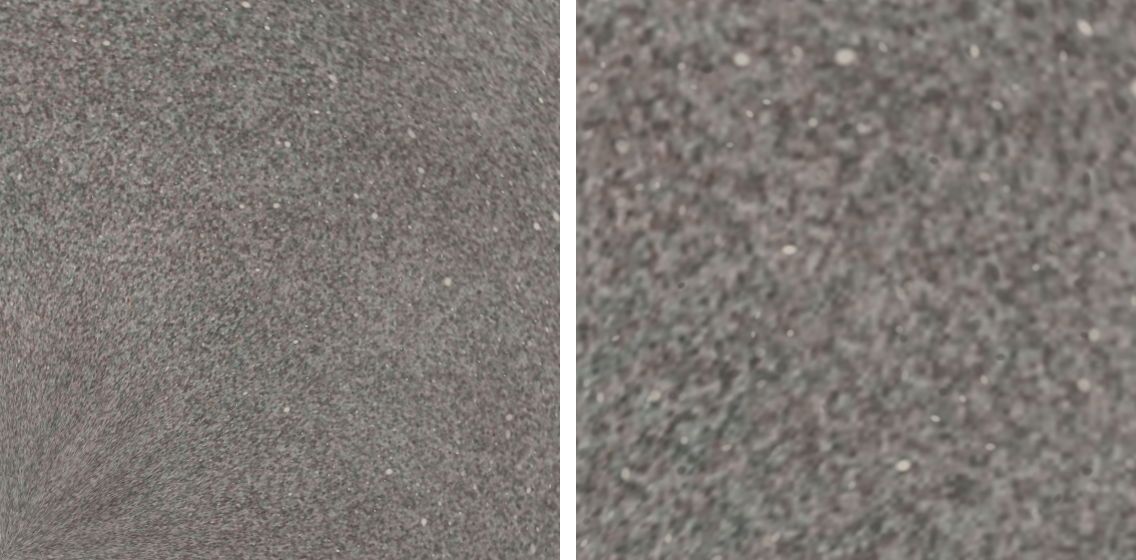
Left, the full canvas; right, a detail of the centre.
This texture is drawn by a Shadertoy shader. Its source:

```glsl
// Worn grey asphalt whose grit fans out from the lower left corner.
// Value noise on a polar lattice makes the grains: fine radial streaks near
// the corner, rounder grit farther out; pale chips and dark pits lie on top.

const vec3 BASE_GREY = vec3(0.493, 0.473, 0.455);
const vec3 CHIP_COLOR = vec3(0.80, 0.77, 0.73);
const vec3 PIT_COLOR = vec3(0.29, 0.275, 0.26);
const vec3 WARM_TINT = vec3(0.6, -0.35, -0.25);
const float GRAIN_ANGLE = 0.0078;   // angular grain width in radians
const float GRAIN_LENGTH = 0.0062;  // radial grain length
const float FAN_RADIUS = 0.30;      // inside this, grains stop narrowing
const float GRAIN_CONTRAST = 0.31;
const float PATCH_CONTRAST = 0.075;
const float RAY_CONTRAST = 0.07;
const float TINT_CONTRAST = 0.07;

float hash(vec2 p) {
    vec3 q = fract(p.xyx * vec3(0.1031, 0.1030, 0.0973));
    q += dot(q, q.yzx + 33.33);
    return fract((q.x + q.y) * q.z);
}

// Smooth value noise centred on zero
float noise(vec2 p) {
    vec2 cell = floor(p);
    vec2 f = fract(p);
    f = f * f * (3.0 - 2.0 * f);
    float low = mix(hash(cell), hash(cell + vec2(1, 0)), f.x);
    float high = mix(hash(cell + vec2(0, 1)), hash(cell + vec2(1, 1)), f.x);
    return mix(low, high, f.y) - 0.5;
}

vec2 rotate(vec2 p, float a) {
    return mat2(cos(a), sin(a), -sin(a), cos(a)) * p;
}

// Two turned octaves hide the lattice directions
float grit(vec2 p) {
    float coarse = noise(rotate(p, 0.45) + 310.0);
    float fine = noise(rotate(p, -0.6) * 1.55 + 730.0);
    return 0.68 * coarse + 0.45 * fine;
}

// Blends lattices of doubling angular width so the corner stays resolved
float fanGrit(vec2 polar) {
    float level = max(0.0, log2(FAN_RADIUS / polar.y));
    float wide = exp2(floor(level));
    vec2 p = polar / vec2(GRAIN_ANGLE, GRAIN_LENGTH);
    float a = grit(p / vec2(wide, 1.0));
    float b = grit(p / vec2(wide * 2.0, 1.0) + 57.0);
    float t = fract(level);
    return mix(a, b, t) / sqrt(t * t + (1.0 - t) * (1.0 - t));
}

// Coverage of one scattered speck per polar cell
float specks(vec2 polar, float spacing, float chance, float size, float seed) {
    vec2 p = polar / (spacing * vec2(1.4, 1.0)) + seed;
    vec2 cell = floor(p);
    float pick = hash(cell + 11.0);
    vec2 center = 0.25 + 0.5 * vec2(hash(cell + 23.0), hash(cell + 47.0));
    vec2 d = (fract(p) - center) * spacing;
    d = rotate(d, 6.28 * hash(cell + 71.0));
    d.x *= 1.0 + 0.6 * hash(cell + 89.0);
    float radius = size * mix(0.55, 1.1, hash(cell + 97.0));
    float body = 1.0 - smoothstep(0.35, 1.25, length(d) / radius);
    return body * step(pick, chance) * mix(0.45, 1.0, hash(cell + 131.0));
}

void mainImage(out vec4 fragColor, in vec2 fragCoord) {
    vec2 uv = fragCoord / iResolution.y;
    vec2 polar = vec2(atan(uv.y, uv.x), max(length(uv), 0.001));

    // Grain, a little softer toward the right
    float softness = mix(1.08, 0.82, smoothstep(0.2, 0.95, uv.x));
    softness *= mix(0.8, 1.0, smoothstep(0.15, 0.5, polar.y));
    float light = GRAIN_CONTRAST * softness * fanGrit(polar);

    // Broad patches and faint rays spreading from the corner
    float patches = noise(uv * 4.5 + 5.0) + 0.6 * noise(rotate(uv, 0.7) * 13.0 + 40.0);
    float rays = noise(polar * vec2(13.0, 5.0) + 90.0);
    rays += 0.6 * noise(polar * vec2(42.0, 8.0) + 150.0);
    light += PATCH_CONTRAST * 0.6 * patches;
    light += RAY_CONTRAST * rays * (1.0 - smoothstep(0.25, 0.65, polar.y));

    // Slight pink and olive shifts, strongest at the left
    vec2 tintCell = polar / vec2(GRAIN_ANGLE, GRAIN_LENGTH) * 0.6;
    float tint = noise(tintCell + 400.0) + 0.4 * noise(uv * 7.0 + 60.0);
    tint *= mix(1.0, 0.55, smoothstep(0.1, 0.8, uv.x));
    vec3 color = BASE_GREY + light + WARM_TINT * TINT_CONTRAST * tint;

    // Dark pits, small pale grit and a few larger chips
    float spread = smoothstep(0.12, 0.45, polar.y);
    float pits = specks(polar, 0.021, 0.20, 0.0050, 200.0);
    float smallChips = specks(polar, 0.017, 0.16, 0.0040, 300.0);
    float largeChips = specks(polar, 0.037, 0.10, 0.0068, 500.0);
    color = mix(color, PIT_COLOR, 0.6 * pits * spread);
    color = mix(color, CHIP_COLOR, 0.65 * smallChips * spread);
    color = mix(color, CHIP_COLOR, 0.95 * largeChips * spread);

    fragColor = vec4(clamp(color, 0.0, 1.0), 1.0);
}
```
